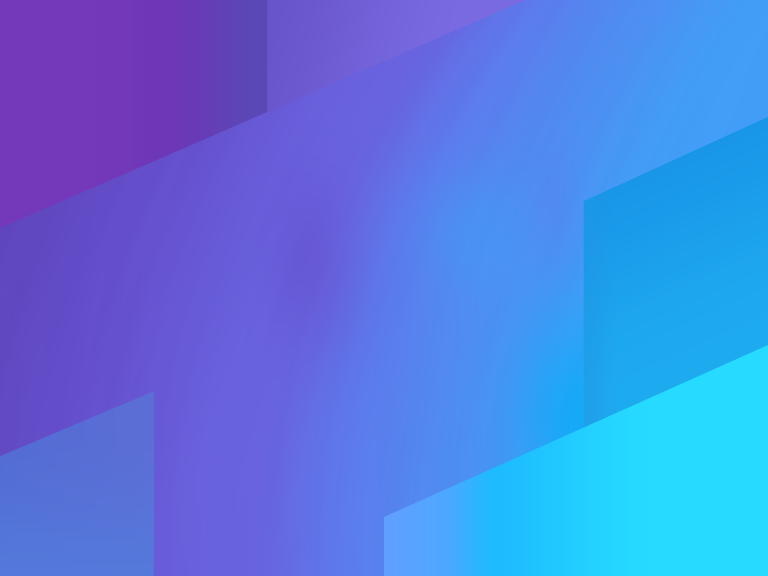
This background is drawn by a Shadertoy shader. Its source:

```glsl
// Draws slanted translucent panels over a violet-to-cyan gradient.

vec3 rgb(float r, float g, float b) { return vec3(r, g, b) / 255.0; }

// Antialiased coverage of the side where d is positive.
float cover(float d, float pixel) { return smoothstep(-0.7 * pixel, 0.7 * pixel, d); }

// Height of a point above a slanted line.
float aboveLine(vec2 p, float base, float slope) { return p.y - base - slope * p.x; }

// Soft elliptical falloff around a centre.
float glow(vec2 p, vec2 centre, vec2 radius) {
    vec2 q = (p - centre) / radius;
    return exp(-dot(q, q));
}

vec2 hashGradient(vec2 cell) {
    float a = 6.2831853 * fract(sin(dot(cell, vec2(127.1, 311.7))) * 43758.55);
    return vec2(cos(a), sin(a));
}

float gradientNoise(vec2 p) {
    vec2 i = floor(p), f = fract(p);
    vec2 u = f * f * f * (f * (f * 6.0 - 15.0) + 10.0);
    vec2 e = vec2(1.0, 0.0);
    float low = mix(dot(hashGradient(i), f),
                    dot(hashGradient(i + e), f - e), u.x);
    float high = mix(dot(hashGradient(i + e.yx), f - e.yx),
                     dot(hashGradient(i + 1.0), f - 1.0), u.x);
    return mix(low, high, u.y);
}

// Central band: a gradient along a curved axis, with local glows.
vec3 bandColor(vec2 p) {
    float s = p.x - 0.25 * p.y * p.y;
    vec3 c = mix(rgb(95.0, 70.0, 190.0), rgb(101.0, 79.0, 204.0), smoothstep(-0.12, 0.12, s));
    c = mix(c, rgb(105.0, 98.0, 222.0), smoothstep(0.06, 0.30, s));
    c = mix(c, rgb(92.0, 123.0, 236.0), smoothstep(0.31, 0.47, s));
    c = mix(c, rgb(80.0, 140.0, 241.0), smoothstep(0.43, 0.59, s));
    c = mix(c, rgb(66.0, 157.0, 246.0), smoothstep(0.55, 0.74, s));
    c = mix(c, rgb(102.0, 87.0, 212.0), 0.8 * glow(p, vec2(0.40, 0.55), vec2(0.055, 0.15)));
    c = mix(c, rgb(72.0, 148.0, 244.0), 0.8 * glow(p, vec2(0.63, 0.59), vec2(0.08, 0.11)));
    c = mix(c, rgb(84.0, 134.0, 240.0), 0.6 * glow(p, vec2(0.72, 0.64), vec2(0.035, 0.12)));
    c = mix(c, rgb(18.0, 170.0, 248.0), 0.95 * glow(p, vec2(0.765, 0.27), vec2(0.085, 0.17)));
    float streaks = gradientNoise(vec2(s * 45.0, p.y * 3.0));
    return c + 0.008 * streaks;
}

vec3 purpleColor(vec2 p) {
    vec3 c = mix(rgb(116.0, 56.0, 186.0), rgb(108.0, 55.0, 182.0), smoothstep(0.1, 0.26, p.x));
    return mix(c, rgb(90.0, 72.0, 182.0), smoothstep(0.22, 0.345, p.x));
}

vec3 lavenderColor(vec2 p) {
    return mix(rgb(104.0, 84.0, 202.0), rgb(121.0, 106.0, 226.0),
               smoothstep(0.33, 0.62, p.x + 0.2 * (1.0 - p.y)));
}

vec3 slateColor(vec2 p) {
    vec3 c = mix(rgb(82.0, 108.0, 211.0), rgb(92.0, 110.0, 214.0), p.x / 0.2);
    return mix(rgb(84.0, 121.0, 220.0), c, smoothstep(-0.05, 0.26, p.y));
}

vec3 azureColor(vec2 p) {
    float t = smoothstep(-0.15, 0.35, 0.6 * (p.x - 0.76) + 0.62 - p.y);
    vec3 c = mix(rgb(24.0, 146.0, 231.0), rgb(30.0, 170.0, 239.0), t);
    return mix(c, rgb(32.0, 150.0, 228.0), 0.5 * smoothstep(0.81, 0.76, p.x));
}

vec3 cyanColor(vec2 p) {
    vec3 c = mix(rgb(95.0, 160.0, 255.0), rgb(78.0, 167.0, 255.0), smoothstep(0.50, 0.59, p.x));
    c = mix(c, rgb(30.0, 186.0, 255.0), smoothstep(0.57, 0.65, p.x));
    return mix(c, rgb(38.0, 219.0, 255.0), smoothstep(0.62, 0.86, p.x));
}

void mainImage(out vec4 fragColor, in vec2 fragCoord) {
    vec2 p = fragCoord / iResolution.xy;
    vec2 pixel = 1.0 / iResolution.xy;
    vec3 color = bandColor(p);

    // Upper-left panels share one slanted edge.
    vec3 upper = mix(purpleColor(p), lavenderColor(p), cover(p.x - 0.348, pixel.x));
    color = mix(color, upper, cover(aboveLine(p, 0.604, 0.579), pixel.y));

    // Lower-left panel.
    float slate = cover(0.2005 - p.x, pixel.x) * cover(-aboveLine(p, 0.208, 0.563), pixel.y);
    color = mix(color, slateColor(p), slate);

    // Right panel, then the bright corner in front of it.
    float azure = cover(p.x - 0.760, pixel.x) * cover(-aboveLine(p, 0.188, 0.609), pixel.y);
    color = mix(color, azureColor(p), azure);
    float cyan = cover(p.x - 0.500, pixel.x) * cover(-aboveLine(p, -0.196, 0.597), pixel.y);
    color = mix(color, cyanColor(p), cyan);

    fragColor = vec4(color, 1.0);
}
```
